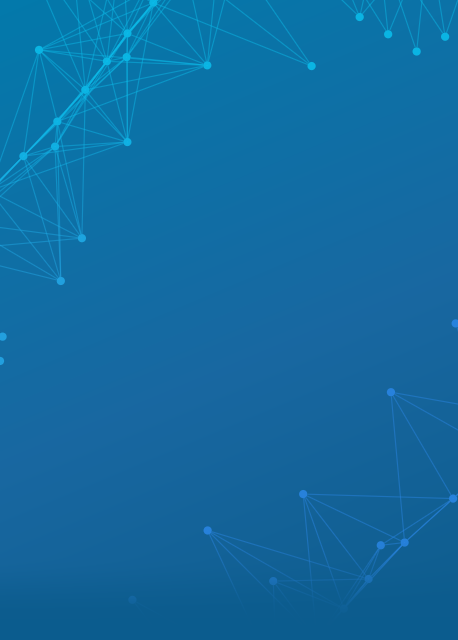
Reproduce this background procedurally as a Shadertoy shader.

```glsl
// A blue diagonal gradient with two webs of dots and fine links in opposite corners.
// Each web is made of chains: nodes on a straight path bent by a sine wave.
// Nodes of two chains are joined wherever they lie within reach of each other.

#define DOT_RADIUS 0.0064
#define LINE_HALF_WIDTH 0.0009
#define LINK_REACH 0.268
#define LINK_ALPHA 0.48
#define GRADIENT_TILT 0.42
#define RIDGE 0.73

const vec2 QUARTER = vec2(1.57);

struct Chain {
    vec2 start, stride, wave, freq, phase;
    float first, last;
};

vec2 nodeAt(Chain c, float i) {
    return c.start + c.stride * i + c.wave * sin(c.freq * i + c.phase);
}

float coverage(float dist, float radius) {
    return clamp((radius - dist) * iResolution.y + 0.5, 0.0, 1.0);
}

float segmentDistance(vec2 p, vec2 a, vec2 b) {
    vec2 ab = b - a;
    float t = clamp(dot(p - a, ab) / max(dot(ab, ab), 1e-6), 0.0, 1.0);
    return length(p - a - ab * t);
}

// Joins every node of one chain to the near nodes of another
float links(vec2 p, Chain a, Chain b, float reach) {
    float clearness = 1.0;
    for (float i = a.first; i <= a.last; i++) {
        vec2 from = nodeAt(a, i);
        for (float j = b.first; j <= b.last; j++) {
            vec2 to = nodeAt(b, j);
            if (distance(from, to) < reach) {
                float line = coverage(segmentDistance(p, from, to), LINE_HALF_WIDTH);
                clearness *= 1.0 - LINK_ALPHA * line;
            }
        }
    }
    return 1.0 - clearness;
}

float dots(vec2 p, Chain c) {
    float nearest = 1.0;
    for (float i = c.first; i <= c.last; i++)
        nearest = min(nearest, distance(p, nodeAt(c, i)));
    return coverage(nearest, DOT_RADIUS);
}

float blend(float a, float b) {
    return 1.0 - (1.0 - a) * (1.0 - b);
}

vec3 background(vec2 p) {
    vec3 cyanBlue = vec3(0.01, 0.475, 0.67);
    vec3 softBlue = vec3(0.095, 0.405, 0.63);
    vec3 deepBlue = vec3(0.055, 0.365, 0.56);
    float t = p.y + GRADIENT_TILT * p.x;
    vec3 color = mix(cyanBlue, softBlue, clamp(t / RIDGE, 0.0, 1.0));
    color = mix(color, deepBlue, clamp((t - RIDGE) / 0.5, 0.0, 1.0));
    return mix(color, vec3(0.045, 0.36, 0.555), smoothstep(0.87, 0.97, p.y));
}

// Upper left web; the spine and the anchors run on beyond the canvas
float upperWeb(vec2 p) {
    Chain spine = Chain(vec2(0.0366, 0.244), vec2(0.0429, -0.0491),
        vec2(0.012, -0.006), vec2(1.0), vec2(0.0), -3.0, 8.0);
    Chain rim = Chain(vec2(0.095, 0.262), vec2(0.098, 0.0),
        vec2(-0.092, 0.177), vec2(0.785, 0.9), vec2(0.0, 1.57), 0.0, 4.0);
    Chain inner = Chain(vec2(0.061, 0.078), vec2(0.0685, 0.0055),
        vec2(-0.0435, 0.1455), QUARTER, vec2(0.0), 0.0, 2.0);
    Chain fringe = Chain(vec2(0.562, 0.0535), vec2(0.0445, 0.0),
        vec2(0.0, 0.027), vec2(1.5), vec2(-1.5), 0.0, 3.0);
    Chain edge = Chain(vec2(0.004, 0.526), vec2(-0.004, 0.038),
        vec2(0.0), vec2(0.0), vec2(0.0), 0.0, 1.0);
    Chain anchors = Chain(vec2(0.03, -0.1), vec2(0.08, 0.0),
        vec2(0.0), vec2(0.0), vec2(0.0), 0.0, 9.0);
    float ink = links(p, rim, spine, LINK_REACH);
    ink = blend(ink, links(p, inner, spine, LINK_REACH));
    ink = blend(ink, links(p, inner, rim, LINK_REACH));
    ink = blend(ink, links(p, spine, spine, 0.16));
    ink = blend(ink, links(p, anchors, spine, LINK_REACH));
    ink = blend(ink, links(p, anchors, fringe, 0.2));
    float nodes = max(max(dots(p, spine), dots(p, rim)), dots(p, inner));
    nodes = max(nodes, max(dots(p, fringe), dots(p, edge)));
    return max(ink, 0.92 * nodes);
}

// Lower right web, dissolving towards the bottom
float lowerWeb(vec2 p) {
    Chain spine = Chain(vec2(0.708, 0.779), vec2(-0.058, 0.058),
        vec2(-0.02, 0.012), vec2(1.1), vec2(0.0), -4.0, 6.0);
    Chain rim = Chain(vec2(0.712, 0.522), vec2(-0.1228, 0.108),
        vec2(0.022, 0.034), vec2(1.4, 2.1), vec2(0.0, -2.63), 0.0, 4.0);
    Chain inner = Chain(vec2(0.595, 0.852), vec2(-0.168, 0.056),
        vec2(0.0), vec2(0.0), vec2(0.0), 0.0, 1.0);
    float ink = blend(links(p, rim, spine, LINK_REACH), links(p, inner, spine, 0.2));
    ink = blend(ink, links(p, spine, spine, 0.16));
    float nodes = max(max(dots(p, spine), dots(p, rim)), dots(p, inner));
    return max(ink, 0.9 * nodes) * (1.0 - smoothstep(0.83, 0.98, p.y));
}

void mainImage(out vec4 fragColor, in vec2 fragCoord) {
    // Height is one unit, measured downwards from the top
    vec2 p = vec2(fragCoord.x, iResolution.y - fragCoord.y) / iResolution.y;
    vec3 upperInk = mix(vec3(0.04, 0.73, 0.91), vec3(0.14, 0.64, 0.89), smoothstep(0.1, 0.5, p.y));
    vec3 color = mix(background(p), upperInk, upperWeb(p));
    color = mix(color, vec3(0.16, 0.52, 0.89), lowerWeb(p));
    fragColor = vec4(color, 1.0);
}
```
